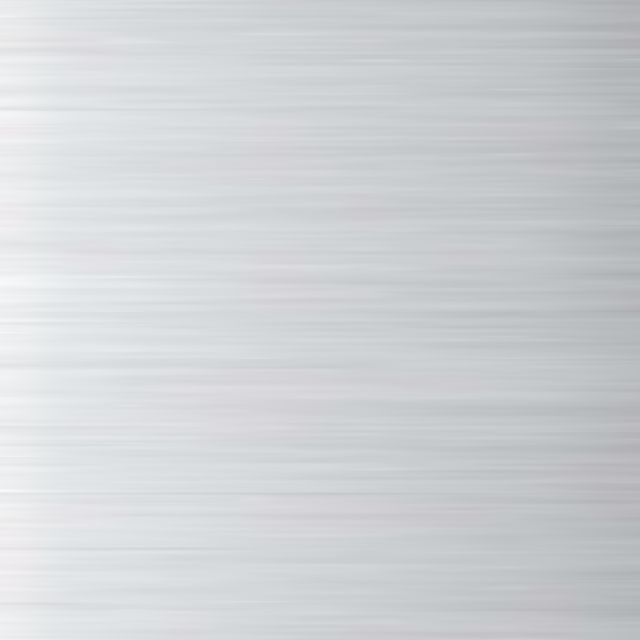
Reproduce this texture procedurally as a WebGL 1 fragment shader.

```glsl
precision highp float;
uniform vec2 u_resolution;

float hash(vec2 p) {
  vec3 q = fract(vec3(p.xyx) * 0.1031);
  q += dot(q, q.yzx + 33.33);
  return fract((q.x + q.y) * q.z);
}

float noise(vec2 p) {
  vec2 cell = floor(p);
  vec2 f = fract(p);
  f = f * f * (3.0 - 2.0 * f);
  float low = mix(hash(cell), hash(cell + vec2(1.0, 0.0)), f.x);
  float high = mix(hash(cell + vec2(0.0, 1.0)), hash(cell + vec2(1.0, 1.0)), f.x);
  return mix(low, high, f.y);
}

// Horizontal grain: long bands, hairlines and short broken strokes
float brushing(vec2 uv) {
  float grain = 0.0;
  grain += 0.016 * (noise(uv * vec2(1.3, 34.0) + 11.0) - 0.5);
  grain += 0.024 * (noise(uv * vec2(2.2, 96.0) + 37.0) - 0.5);
  grain += 0.032 * (noise(uv * vec2(4.0, 190.0) + 71.0) - 0.5);
  grain += 0.016 * (noise(uv * vec2(14.0, 230.0) + 113.0) - 0.5);
  return grain;
}

// Sparse, stronger lines where the noise peaks
float scratches(vec2 uv) {
  float dark = smoothstep(0.86, 1.0, noise(uv * vec2(0.9, 105.0) + 151.0));
  float bright = smoothstep(0.88, 1.0, noise(uv * vec2(5.0, 150.0) + 197.0));
  return 0.022 * bright - 0.034 * dark;
}

void main() {
  vec2 uv = gl_FragCoord.xy / u_resolution;

  // Light falls off from left to right, fastest at both edges
  float light = 0.912 - 0.172 * uv.x;
  light += 0.022 * (1.0 - smoothstep(0.0, 0.12, uv.x));
  light -= 0.020 * smoothstep(0.82, 1.0, uv.x) * mix(0.5, 1.2, uv.y);
  light -= 0.016 * smoothstep(0.8, 1.0, uv.y);

  light += brushing(uv) + scratches(uv);

  // Cool steel with faint warm patches and a neutral left edge
  float cool = mix(0.3, 1.0, smoothstep(0.0, 0.12, uv.x));
  float warm = smoothstep(0.55, 0.9, noise(uv * vec2(7.0, 15.0) + 229.0));
  vec3 tint = vec3(-0.011, 0.003, 0.011) * cool;
  tint += vec3(0.010, -0.005, 0.001) * warm;

  gl_FragColor = vec4(light + tint, 1.0);
}
```
